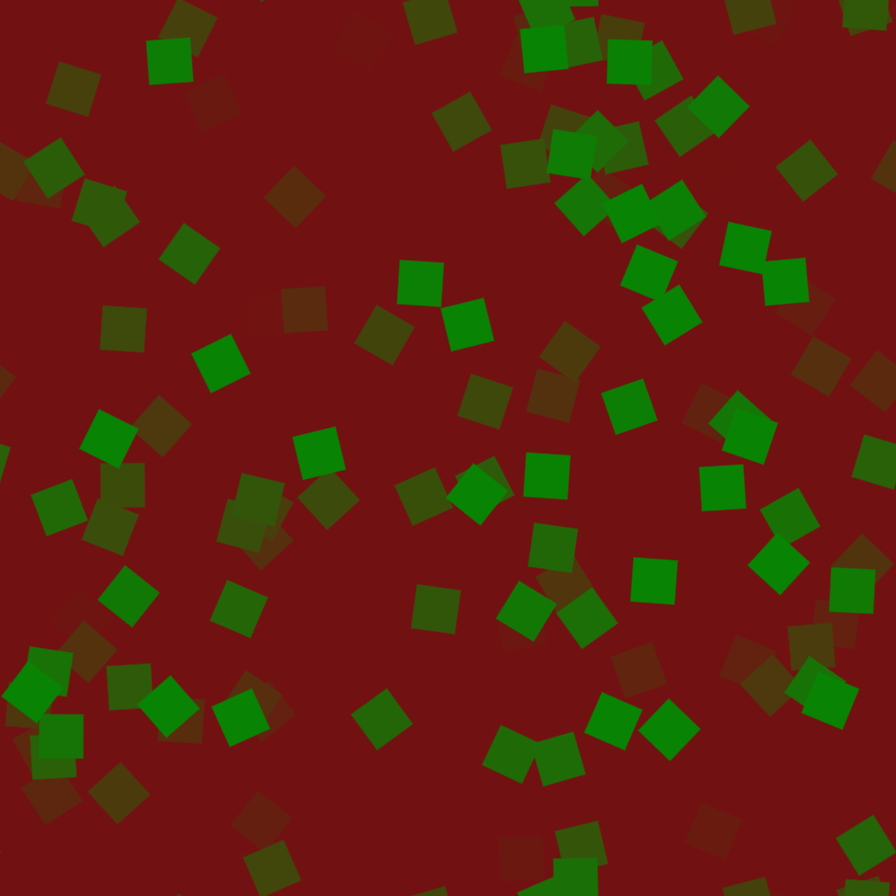
Write a three.js fragment shader that draws this pattern.

```glsl
varying vec2 vUv;

const vec3 GROUND = vec3(0.445, 0.068, 0.068);
const vec3 TOP_GREEN = vec3(0.035, 0.512, 0.016);
const int SQUARE_COUNT = 126;
const float SIDE = 0.0495;      // side of a square, in canvas widths
const float GREEN_GAIN = 1.2;   // above 1, the topmost squares share full green
const float EDGE = 0.0018;      // width of the smoothed edge
const float SEED = 17.0;
const float TAU = 6.28319;

// Three random values in 0..1 from one number
vec3 hash3(float n) {
  vec3 p = fract(n * vec3(0.1031, 0.11369, 0.13787));
  p += dot(p, p.yzx + 33.33);
  return fract((p.xxy + p.yzz) * p.zyx);
}

mat2 rotation(float angle) {
  float c = cos(angle);
  float s = sin(angle);
  return mat2(c, -s, s, c);
}

// Signed distance to a square around the origin
float squareDistance(vec2 p, float halfSide) {
  vec2 d = abs(p) - halfSide;
  return length(max(d, 0.0)) + min(max(d.x, d.y), 0.0);
}

void main() {
  vec3 color = GROUND;

  // Paint from the faintest, lowest square to the greenest, highest one
  for (int i = 0; i < SQUARE_COUNT; i++) {
    float index = float(i);
    vec3 random = hash3(index + SEED);

    // Shortest offset to the centre on the wrapped canvas
    vec2 offset = fract(vUv - random.xy + 0.5) - 0.5;
    float dist = squareDistance(rotation(random.z * TAU) * offset, 0.5 * SIDE);
    float cover = clamp(0.5 - dist / EDGE, 0.0, 1.0);

    float height = (index + 0.5) / float(SQUARE_COUNT);
    vec3 tint = mix(GROUND, TOP_GREEN, min(height * GREEN_GAIN, 1.0));
    color = mix(color, tint, cover);
  }

  gl_FragColor = vec4(color, 1.0);
}
```
